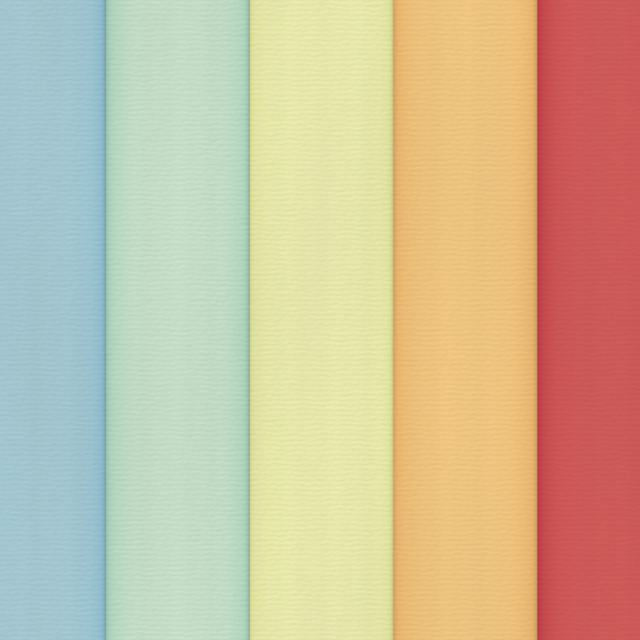
Write a Shadertoy shader that draws this pattern.

```glsl
// Five wide vertical strips of pastel laid paper, set edge to edge.
// Each strip deepens toward its rims and meets the next in a thin shadow;
// embossed ribs from layered sines and cellular grain light the surface.

const vec3 MIDDLE[5] = vec3[5](
    vec3(0.635, 0.772, 0.805), vec3(0.770, 0.862, 0.775), vec3(0.900, 0.900, 0.672),
    vec3(0.928, 0.765, 0.500), vec3(0.800, 0.355, 0.345));
const vec3 RIM[5] = vec3[5](
    vec3(0.53, 0.73, 0.82), vec3(0.61, 0.80, 0.72), vec3(0.88, 0.89, 0.60),
    vec3(0.89, 0.67, 0.38), vec3(0.75, 0.23, 0.27));

vec2 hash2(vec2 p) {
    vec3 q = fract(p.xyx * vec3(0.1031, 0.1030, 0.0973));
    q += dot(q, q.yzx + 33.33);
    return fract((q.xx + q.yz) * q.zy);
}

// Distance to the nearest scattered point
float cellular(vec2 p) {
    vec2 cell = floor(p), local = fract(p);
    float nearest = 2.0;
    for (int y = -1; y <= 1; y++)
        for (int x = -1; x <= 1; x++) {
            vec2 offset = vec2(x, y);
            vec2 delta = offset + hash2(cell + offset) - local;
            nearest = min(nearest, dot(delta, delta));
        }
    return sqrt(nearest);
}

// Wavy horizontal ribs broken up by fibre grain
float paperHeight(vec2 p) {
    float wobble = 0.7 * sin(p.x * 47.0 + 3.0 * sin(p.y * 19.0))
                 + 0.5 * sin(p.x * 131.0 + p.y * 83.0)
                 + 0.4 * sin(p.x * 293.0 - p.y * 211.0);
    float ribs = sin(p.y * 6.2832 * 128.0 + wobble);
    return 0.40 * ribs - 1.1 * cellular(p * vec2(105.0, 150.0));
}

vec3 stripColor(float x) {
    float strip = (x - 0.1654) / 0.2248 + 1.0;
    int index = int(clamp(floor(strip), 0.0, 4.0));
    float across = fract(strip);
    float edge = min(across, 1.0 - across) * 0.2248;

    vec3 color = mix(MIDDLE[index], RIM[index], 0.85 * exp(-edge / 0.022));
    // The shadow in the seam is deeper on the strip to its left
    float depth = across > 0.5 ? 0.20 : 0.10;
    return color * (1.0 - depth * exp(-edge / 0.003));
}

void mainImage(out vec4 fragColor, in vec2 fragCoord) {
    vec2 uv = fragCoord / iResolution.xy;

    // Smooth the seams by averaging across the pixel
    vec3 color = vec3(0.0);
    for (int i = 0; i < 4; i++)
        color += 0.25 * stripColor(uv.x + (float(i) - 1.5) * 0.25 / iResolution.x);

    // Emboss, lit from the upper left
    float relief = paperHeight(uv + vec2(0.0007, -0.0012))
                 - paperHeight(uv - vec2(0.0007, -0.0012));
    color *= 1.0 + 0.020 * clamp(relief, -1.5, 1.5);

    // Faint vertical streaks and slow mottling
    float streaks = sin(uv.x * 73.0 + 0.8 * sin(uv.y * 5.0)) + 0.6 * sin(uv.x * 181.0 + 1.3);
    float mottle = sin(uv.y * 9.0 + 2.0 * sin(uv.x * 7.0));
    color *= 1.0 + 0.004 * streaks + 0.005 * mottle;

    fragColor = vec4(clamp(color, 0.0, 1.0), 1.0);
}
```
